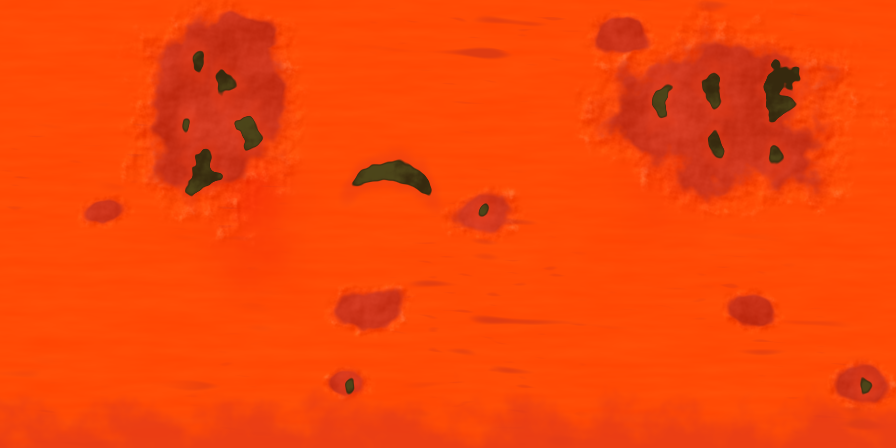
A WebGL 1 fragment shader for this texture:

```glsl
precision highp float;
// Weathered orange paint: ragged rust patches, crisp olive grains and faint wear streaks.
// Patches and grains are noise-warped ellipses set out by low-discrepancy and golden-angle
// steps; gradient noise adds the mottling, the blisters and the horizontal streaks.
uniform vec2 u_resolution;

const vec3 ORANGE = vec3(1.0, 0.29, 0.02);
const vec3 RED = vec3(0.97, 0.20, 0.03);
const vec3 WORN = vec3(0.90, 0.23, 0.09);
const vec3 RUST = vec3(0.79, 0.195, 0.10);
const vec3 PALE = vec3(1.0, 0.46, 0.24);
const vec3 OLIVE = vec3(0.30, 0.27, 0.10);
const vec3 DARK_OLIVE = vec3(0.21, 0.16, 0.055);

// Unit gradient vector of a lattice cell
vec2 cellGradient(vec2 cell) {
  float angle = 6.2832 * fract(sin(dot(cell, vec2(127.1, 311.7))) * 43758.5);
  return vec2(cos(angle), sin(angle));
}

float gradientNoise(vec2 p) {
  vec2 i = floor(p), f = fract(p);
  vec2 w = f * f * f * (f * (f * 6.0 - 15.0) + 10.0);
  vec2 e = vec2(1.0, 0.0);
  float low = mix(dot(cellGradient(i), f), dot(cellGradient(i + e), f - e), w.x);
  float high = mix(dot(cellGradient(i + e.yx), f - e.yx),
                   dot(cellGradient(i + 1.0), f - 1.0), w.x);
  return mix(low, high, w.y);
}

float fbm(vec2 p) {
  float sum = 0.0, gain = 0.6;
  for (int i = 0; i < 4; i++) {
    sum += gain * gradientNoise(p);
    p = p * 2.03 + 11.7;
    gain *= 0.5;
  }
  return sum;
}

// Rust patches: two large ones first, then small ones
vec2 patchCenter(float i) {
  return vec2(2.0 * fract(0.24 + 0.575 * i), fract(0.75 + 0.39 * floor(i / 2.0)));
}

vec2 patchRadius(float i) {
  vec2 large = vec2(0.155 + 0.09 * i, 0.19 - 0.025 * i);
  vec2 small = (0.032 + 0.03 * fract(i * 0.37 + 0.3)) * vec2(1.3, 0.85);
  return i < 1.5 ? large : small;
}

// Positive inside a patch, 1 at the centre
float patchField(vec2 p, vec2 warp) {
  float field = -2.0;
  for (int i = 0; i < 10; i++) {
    float id = float(i);
    vec2 q = (p - patchCenter(id)) / patchRadius(id) + warp;
    field = max(field, 1.0 - length(q));
  }
  return field;
}

// Red smear running down from a patch
float drip(vec2 p, vec2 top, float width, float len) {
  vec2 q = p - top;
  float across = exp(-q.x * q.x / (width * width));
  return across * smoothstep(-len, 0.0, q.y) * smoothstep(0.1, 0.0, q.y);
}

// Distance to the olive grains, in canvas heights
float grainDistance(vec2 p, vec2 wobble) {
  float d = 1.0;
  for (int k = 0; k < 13; k++) {
    float id = float(k), ring = floor(id / 2.0);
    bool clustered = k < 10;
    float parent = clustered ? mod(id, 2.0) : id - 8.0;
    float angle = 2.4 * ring + 1.1 + 0.9 * parent;
    float spread = clustered ? 0.35 + 0.1 * ring : 0.0;
    float size = clustered ? 0.011 + 0.031 * fract(ring * 0.62 + 0.4 + 0.3 * parent) : 0.015;
    vec2 center = patchCenter(parent) + patchRadius(parent) * spread * vec2(cos(angle), sin(angle));
    vec2 q = (p - center + wobble * size) / vec2(0.82, 1.22);
    d = min(d, length(q) - size);
  }
  // One long arched grain
  vec2 q = p - vec2(0.87, 0.62) + wobble * 0.012;
  float thickness = 0.022 + 0.1 * clamp(q.x, -0.07, 0.07);
  q.y += 5.0 * q.x * q.x;
  q.x -= clamp(q.x, -0.07, 0.07);
  return min(d, length(q) - thickness);
}

void main() {
  vec2 p = gl_FragCoord.xy / u_resolution.y;
  float pixel = 1.0 / u_resolution.y;
  float mottle = fbm(p * 9.0 + 3.0);
  float blister = fbm(p * 24.0);
  float relief = blister - fbm((p + vec2(-0.006, 0.008)) * 24.0);

  // Paint with soft horizontal grain
  float grain = gradientNoise(p * vec2(4.0, 45.0)) + 0.6 * gradientNoise(p * vec2(16.0, 90.0));
  vec3 color = ORANGE + vec3(0.0, 0.022, 0.012) * grain;
  float smear = drip(p, vec2(0.56, 0.58), 0.09, 0.32) + 0.5 * drip(p, vec2(1.5, 0.62), 0.1, 0.25);
  color = mix(color, RED, clamp(smear * (0.75 + mottle), 0.0, 0.85));

  // Wear streaks and the stained lower edge
  vec2 tilted = vec2(p.x, p.y + 0.06 * p.x);
  float streak = smoothstep(0.34, 0.56, gradientNoise(tilted * vec2(6.0, 27.0) + 5.0));
  float scratch = smoothstep(0.36, 0.6, gradientNoise(tilted * vec2(15.0, 75.0) + 31.0));
  float region = smoothstep(-0.1, 0.25, gradientNoise(p * 2.3 + 8.0));
  color = mix(color, RUST, region * (0.6 * streak + 0.3 * scratch * (1.0 - streak)));
  float stain = smoothstep(0.12, 0.0, p.y + 0.16 * mottle);
  color = mix(color, WORN, 0.8 * stain);

  // Rust patches with blistered rims
  vec2 warp = 0.95 * vec2(fbm(p * 6.0), fbm(p * 6.0 + 17.0));
  float field = patchField(p, warp) + 0.22 * blister;
  float rim = smoothstep(-0.5, -0.05, field) * smoothstep(0.3, 0.0, field);
  color = mix(color, PALE, rim * smoothstep(0.12, 0.5, blister) * 0.6);
  color += rim * relief * vec3(0.2, 0.22, 0.14);
  color = mix(color, WORN, 0.4 * smoothstep(-0.25, 0.1, field));
  vec3 rust = RUST + mottle * vec3(0.13, 0.1, 0.1) + relief * 0.07;
  color = mix(color, rust, 0.95 * smoothstep(-0.03, 0.2, field));

  // Olive grains with a faint halo and a dark rim
  vec2 wobble = 1.2 * vec2(gradientNoise(p * 17.0), gradientNoise(p * 17.0 + 9.0))
              + 0.35 * vec2(gradientNoise(p * 50.0), gradientNoise(p * 50.0 + 9.0));
  float d = grainDistance(p, wobble);
  color = mix(color, WORN, 0.45 * smoothstep(0.035, 0.0, d));
  vec3 olive = mix(DARK_OLIVE, OLIVE, smoothstep(-0.3, 0.25, mottle + 0.4 * relief));
  olive = mix(olive, DARK_OLIVE, 0.8 * smoothstep(-0.006, 0.0, d));
  color = mix(color, olive, smoothstep(pixel, -pixel, d));

  gl_FragColor = vec4(clamp(color, 0.0, 1.0), 1.0);
}
```
